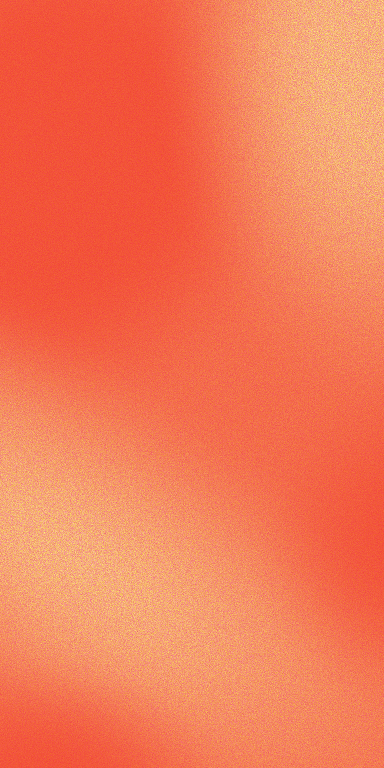
A Shadertoy shader for this background:

```glsl
const vec3 RED = vec3(0.95, 0.325, 0.225);
const vec3 PEACH = vec3(0.965, 0.72, 0.51);
const vec3 YELLOW_PINK_SHIFT = vec3(0.02, 0.33, -0.20);
const vec3 BRIGHTNESS_SHIFT = vec3(0.05, 0.15, 0.20);
const float BASE_LIGHT = 0.25;
const float CORNER_LEVEL = 0.92;
const float BAND_LEVEL = 0.90;
const float GRAIN_CELLS = 397.0;   // cells across the canvas width
const float GRAIN_TILT = 0.47;
const float GRAIN_IN_RED = 0.28;
const float BAND_TILT = -0.57;

// Random unit vector for a lattice point
vec2 randomGradient(vec2 cell) {
    vec3 q = fract(cell.xyx * vec3(0.1031, 0.1030, 0.0973));
    q += dot(q, q.yzx + 33.33);
    float angle = 6.28318 * fract((q.x + q.y) * q.z);
    return vec2(cos(angle), sin(angle));
}

float gradientNoise(vec2 p) {
    vec2 cell = floor(p);
    vec2 f = fract(p);
    vec2 u = f * f * f * (f * (f * 6.0 - 15.0) + 10.0);
    vec2 e = vec2(1.0, 0.0);
    float a = dot(randomGradient(cell), f);
    float b = dot(randomGradient(cell + e.xy), f - e.xy);
    float c = dot(randomGradient(cell + e.yx), f - e.yx);
    float d = dot(randomGradient(cell + e.xx), f - e.xx);
    return mix(mix(a, b, u.x), mix(c, d, u.x), u.y);
}

mat2 rotation(float angle) {
    float c = cos(angle), s = sin(angle);
    return mat2(c, -s, s, c);
}

// Two offset layers hide the lattice of a single one
float grain(vec2 p) {
    return 0.75 * (gradientNoise(p) + gradientNoise(p * 1.17 + 53.5));
}

// Soft elliptical spot: 1 inside the core, 0 beyond the radii
float softSpot(vec2 p, vec2 center, vec2 radii, float tilt, float core) {
    vec2 d = rotation(tilt) * (p - center);
    return 1.0 - smoothstep(core, 1.0, length(d / radii));
}

// Amount of peach light over the red ground
float lightField(vec2 p) {
    float light = BASE_LIGHT;
    light *= 1.0 - softSpot(p, vec2(0.15, 1.60), vec2(0.65, 0.75), 0.0, 0.4);

    // Glows: upper right corner and the slanted lower band
    light = mix(light, CORNER_LEVEL, softSpot(p, vec2(1.0, 1.90), vec2(0.62, 1.02), 0.0, 0.22));
    light = mix(light, BAND_LEVEL, softSpot(p, vec2(0.18, 0.56), vec2(1.35, 0.53), BAND_TILT, 0.0));

    // Red hollows: right edge and lower left corner
    light *= 1.0 - softSpot(p, vec2(1.08, 0.60), vec2(0.46, 0.48), 0.0, 0.05);
    light *= 1.0 - softSpot(p, vec2(0.10, -0.08), vec2(0.55, 0.40), 0.0, 0.15);
    return light;
}

void mainImage(out vec4 fragColor, in vec2 fragCoord) {
    // Canvas width is 1, height is 2
    vec2 p = fragCoord / iResolution.xy * vec2(1.0, 2.0);
    float light = lightField(p);
    vec3 color = mix(RED, PEACH, light);

    // Coloured grain, stronger where the light is
    vec2 g = rotation(GRAIN_TILT) * p * GRAIN_CELLS + 900.0;
    float strength = mix(GRAIN_IN_RED, 1.0, light);
    color += strength * YELLOW_PINK_SHIFT * grain(g);
    color += strength * BRIGHTNESS_SHIFT * grain(g.yx * 1.09 + 371.7);

    fragColor = vec4(clamp(color, 0.0, 1.0), 1.0);
}
```
